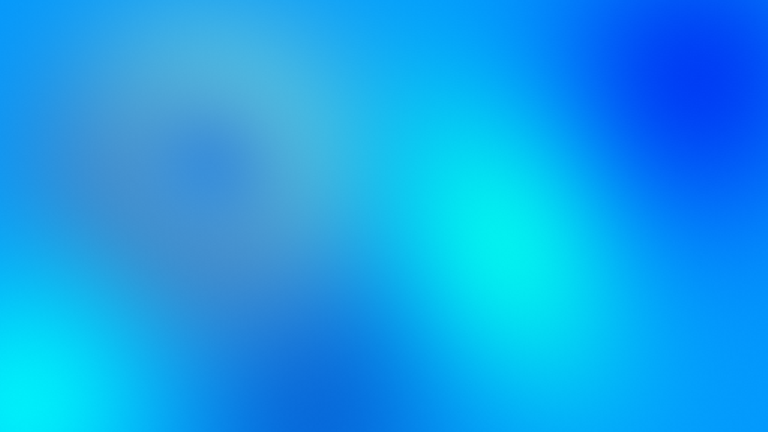
Give the GLSL for this background, as a Shadertoy shader.

```glsl
const vec3 AZURE      = vec3(0.01, 0.60, 0.99);
const vec3 ROYAL      = vec3(0.02, 0.41, 0.86);
const vec3 DEEP_BLUE  = vec3(0.00, 0.24, 0.96);
const vec3 AQUA       = vec3(0.01, 0.94, 0.94);
const vec3 CORNER     = vec3(0.00, 0.93, 0.98);
const vec3 HAZE_LIGHT = vec3(0.38, 0.75, 0.85);
const vec3 HAZE_DARK  = vec3(0.30, 0.51, 0.76);
const vec3 HAZE_CORE  = vec3(0.23, 0.56, 0.85);

// Positions and radii are in canvas heights
const vec2 ROYAL_POS  = vec2(0.73, 0.04);
const vec2 ROYAL_SIZE = vec2(0.30, 0.42);
const vec2 DEEP_POS   = vec2(1.61, 0.815);
const vec2 DEEP_SIZE  = vec2(0.33, 0.34);
const vec2 AQUA_POS   = vec2(1.165, 0.43);
const vec2 AQUA_SIZE  = vec2(0.25, 0.40);
const float AQUA_TILT = 0.48;
const vec2 CORNER_POS  = vec2(0.05, 0.06);
const vec2 CORNER_SIZE = vec2(0.30, 0.31);
const vec2 HAZE_POS     = vec2(0.475, 0.606);
const vec2 HAZE_AXIS    = vec2(0.60, 0.80);
const float HAZE_RADIUS = 0.42;
const float HAZE_EDGE   = 3.0;
const float CORE_RADIUS = 0.15;
const float GRAIN       = 0.006;

// Soft elliptical falloff around a centre
float glow(vec2 p, vec2 center, vec2 size, float tilt) {
    float c = cos(tilt), s = sin(tilt);
    vec2 q = mat2(c, -s, s, c) * (p - center) / size;
    return exp(-dot(q, q));
}

float hash(vec2 p) {
    return fract(sin(dot(p, vec2(127.1, 311.7))) * 43758.55);
}

// Round veil, shaded along an axis, with a bluer core
vec3 addHaze(vec3 color, vec2 p) {
    vec2 offset = p - HAZE_POS;
    float shade = smoothstep(-0.30, 0.32, dot(offset, HAZE_AXIS));
    vec3 haze = mix(HAZE_DARK, HAZE_LIGHT, shade);
    haze = mix(haze, HAZE_CORE, glow(p, HAZE_POS, vec2(CORE_RADIUS), 0.0));
    float cover = exp(-pow(length(offset) / HAZE_RADIUS, HAZE_EDGE));
    return mix(color, haze, cover);
}

void mainImage(out vec4 fragColor, in vec2 fragCoord) {
    vec2 p = fragCoord / iResolution.y;

    // Layer the glows over the base colour
    vec3 color = AZURE;
    color = mix(color, ROYAL, glow(p, ROYAL_POS, ROYAL_SIZE, 0.0));
    color = mix(color, DEEP_BLUE, glow(p, DEEP_POS, DEEP_SIZE, 0.0));
    color = addHaze(color, p);
    color = mix(color, CORNER, glow(p, CORNER_POS, CORNER_SIZE, 0.0));
    color = mix(color, AQUA, glow(p, AQUA_POS, AQUA_SIZE, AQUA_TILT));

    // Fine grain hides banding
    color += GRAIN * (hash(floor(p * 288.0)) - 0.5);
    fragColor = vec4(clamp(color, 0.0, 1.0), 1.0);
}
```
